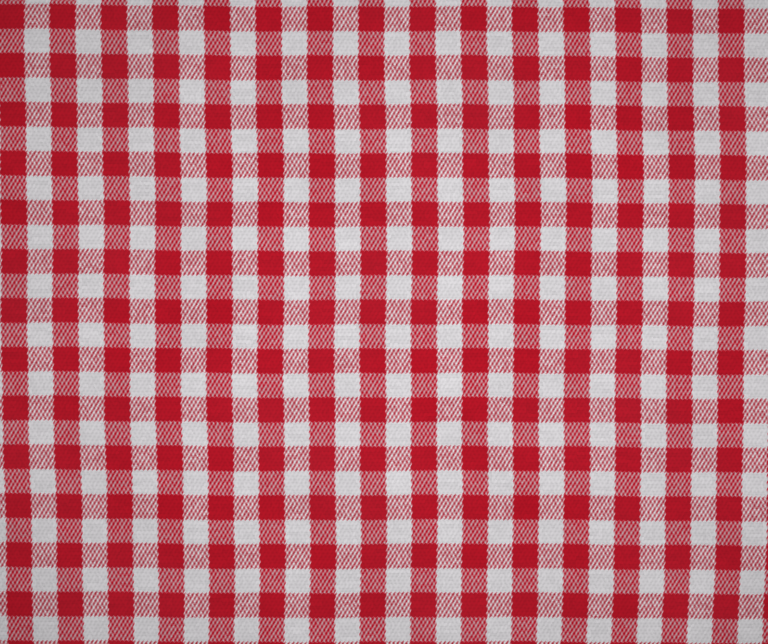
Write a WebGL 2 fragment shader that draws this texture.

```glsl
#version 300 es
precision highp float;

uniform vec2 u_resolution;
out vec4 fragColor;

const vec3 RED_YARN = vec3(0.68, 0.08, 0.14);
const vec3 WHITE_YARN = vec3(0.81, 0.80, 0.81);
const vec2 THREADS = vec2(24.0, 14.0); // yarns per check repeat
const float PI = 3.14159265;

float hash(vec2 p) {
  vec3 q = fract(vec3(p.xyx) * 0.1031);
  q += dot(q, q.yzx + 33.33);
  return fract((q.x + q.y) * q.z);
}

// Repeat coordinates of the cloth, with a slight skew and bow
vec2 clothCoords(vec2 uv) {
  float down = 1.0 - uv.y;
  float bow = 4.0 * uv.y * down;
  float left = mix(0.0267, 0.0156, uv.y) - 0.002 * bow;
  float columnPitch = mix(0.0655, 0.0669, uv.y) + 0.0005 * bow;
  float top = mix(0.0263, 0.0325, uv.x);
  float rowPitch = mix(0.0760, 0.0757, uv.x);
  vec2 check = vec2((uv.x - left) / columnPitch, (down - top) / rowPitch);
  vec2 wander = sin(check.yx * vec2(0.9, 0.7) + 1.3) + 0.6 * sin(check.yx * 2.3 + check * 0.8);
  return check + 0.012 * wander;
}

// 1 inside a coloured band centred on each whole number, half a repeat wide
float band(float s, float soft) {
  return 1.0 - smoothstep(0.25 - soft, 0.25 + soft, abs(fract(s + 0.5) - 0.5));
}

// Slanted plain weave, -1 to 1: positive where the warp lies on top
float weave(vec2 thread) {
  vec2 a = PI * thread;
  return 0.65 * cos(a.x + a.y) + 0.35 * cos(a.x - a.y);
}

// Layered sines for uneven dye, about -1 to 1
float dyeDrift(vec2 p) {
  return 0.5 * sin(p.x * 1.7 + 1.5 * sin(p.y * 0.9))
       + 0.3 * sin(p.y * 2.9 + 1.2 * sin(p.x * 1.3))
       + 0.2 * sin(p.x * 4.1 - p.y * 3.7);
}

float lighting(vec2 uv) {
  vec2 q = uv - vec2(0.55, 0.52);
  return 1.05 - 0.33 * dot(q, q);
}

void main() {
  vec2 uv = gl_FragCoord.xy / u_resolution;
  vec2 check = clothCoords(uv);
  vec2 thread = check * THREADS;
  vec2 pixel = fwidth(check);
  vec2 footprint = pixel * THREADS;
  float detail = 1.0 - smoothstep(0.8, 1.3, max(footprint.x, footprint.y));

  // Dyed bands, their edges frayed by the crossing yarns
  vec2 fray = 0.012 * detail * sin(PI * thread.yx);
  vec2 soft = 0.7 * pixel + 0.008;
  float warpDye = band(check.x + fray.x, soft.x);
  float weftDye = band(check.y + fray.y, soft.y);

  // Interlacing, uneven from one crossing to the next
  float crossing = weave(thread) * detail;
  float uneven = (hash(floor(thread) + 71.0) - 0.5) * detail;
  float warpOver = clamp(0.62 + 0.36 * crossing + 0.20 * uneven, 0.0, 1.0);
  float dye = mix(weftDye, warpDye, warpOver);
  vec3 color = mix(WHITE_YARN, RED_YARN, dye);

  // Rounded yarns, gaps between them, slubs and faded patches
  float gaps = 0.5 + 0.5 * cos(2.0 * PI * thread.y);
  float slub = hash(vec2(floor(thread.y), floor(check.x * 3.0)) + 19.0) - 0.5;
  float relief = 1.0 + detail * (0.025 * crossing - 0.025 * gaps + 0.035 * slub + 0.04 * uneven);
  color *= relief * (1.0 + 0.015 * dyeDrift(check));
  color += vec3(0.0, 0.012, 0.012) * dye * (1.0 + dyeDrift(check * 0.6 + 4.0));

  fragColor = vec4(clamp(color * lighting(uv), 0.0, 1.0), 1.0);
}
```
